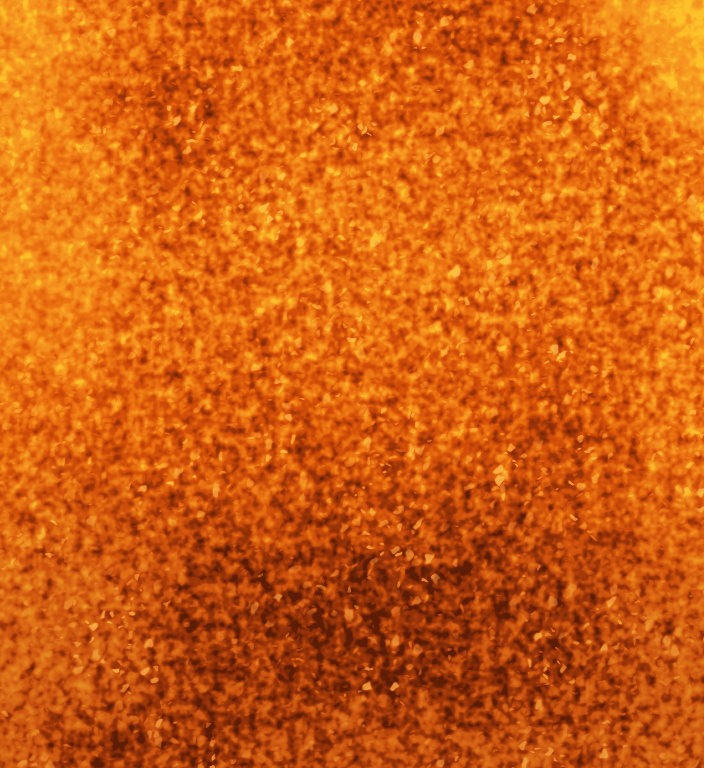
This texture is drawn by a Shadertoy shader. Its source:

```glsl
// Glittering amber grain: a broad glow from yellow edges to a scorched brown base,
// roughened by layers of gradient noise and sprinkled with small pale flakes.
// One scalar "tone" gathers it all and is then turned into colour by a ramp.

vec2 hash2(vec2 cell) {
    vec3 h = fract(cell.xyx * vec3(0.1031, 0.1030, 0.0973));
    h += dot(h, h.yzx + 33.33);
    return fract((h.xx + h.yz) * h.zy);
}

float cornerSlope(vec2 cell, vec2 offset) {
    float angle = 6.2832 * hash2(cell).x;
    return dot(vec2(cos(angle), sin(angle)), offset);
}

float gradientNoise(vec2 p) {
    vec2 i = floor(p), f = p - i;
    vec2 u = f * f * f * (f * (f * 6.0 - 15.0) + 10.0);
    vec2 e = vec2(1.0, 0.0);
    return mix(mix(cornerSlope(i, f), cornerSlope(i + e, f - e), u.x),
               mix(cornerSlope(i + e.yx, f - e.yx), cornerSlope(i + 1.0, f - 1.0), u.x), u.y);
}

float fbm(vec2 p) {
    float sum = 0.0, amp = 0.6;
    for (int k = 0; k < 4; k++) {
        sum += amp * gradientNoise(p);
        p = mat2(1.6, 1.2, -1.2, 1.6) * p + 7.3;
        amp *= 0.55;
    }
    return sum;
}

// Soft elongated flakes, one per cell, each with its own size, turn and brightness
float flakes(vec2 p) {
    vec2 base = floor(p);
    float light = 0.0;
    for (int y = -1; y <= 1; y++)
    for (int x = -1; x <= 1; x++) {
        vec2 cell = base + vec2(x, y);
        vec2 look = hash2(cell + 41.7);
        vec2 d = p - cell - hash2(cell);
        float turn = 0.5 + 2.2 * (look.x - 0.5);
        d = mat2(cos(turn), -sin(turn), sin(turn), cos(turn)) * d;
        float size = 0.2 + 0.28 * look.x;
        float shape = 1.0 - smoothstep(0.45, 1.15, length(d * vec2(0.8, 1.3)) / size);
        light = max(light, shape * look.y * look.y);
    }
    return light;
}

// Smooth elliptical patch, 1 at its centre
float patchAt(vec2 p, vec2 centre, vec2 radius) {
    vec2 d = (p - centre) / radius;
    return exp(-dot(d, d));
}

vec3 amberRamp(float t) {
    vec3 c = mix(vec3(0.36, 0.11, 0.02), vec3(0.60, 0.20, 0.03), smoothstep(0.0, 0.24, t));
    c = mix(c, vec3(0.82, 0.30, 0.03), smoothstep(0.22, 0.44, t));
    c = mix(c, vec3(0.92, 0.44, 0.06), smoothstep(0.42, 0.63, t));
    c = mix(c, vec3(0.96, 0.58, 0.12), smoothstep(0.60, 0.80, t));
    return mix(c, vec3(0.99, 0.76, 0.16), smoothstep(0.78, 1.0, t));
}

void mainImage(out vec4 fragColor, in vec2 fragCoord) {
    vec2 uv = fragCoord / iResolution.xy;
    vec2 p = fragCoord / iResolution.y;

    // Broad light and dark regions with wavering borders
    vec2 w = uv + 0.09 * vec2(fbm(p * 5.0), fbm(p * 5.0 + 31.0));
    float corner = smoothstep(1.72, 1.95, w.x + w.y);
    float leftGlow = (1.0 - smoothstep(0.02, 0.28, w.x)) * smoothstep(0.25, 0.65, w.y);
    float scorch = patchAt(w, vec2(0.50, 0.19), vec2(0.38, 0.15));
    float tone = mix(0.40, 0.54, smoothstep(0.12, 0.62, w.y));
    tone += 0.17 * leftGlow + 0.32 * corner - 0.24 * scorch;
    tone += 0.10 * patchAt(w, vec2(0.48, 0.70), vec2(0.35, 0.13));
    tone += 0.17 * patchAt(w, vec2(0.05, 0.20), vec2(0.20, 0.14));
    tone += 0.15 * patchAt(w, vec2(1.0, 0.42), vec2(0.10, 0.38));
    tone += 0.12 * patchAt(w, vec2(0.0, 1.0), vec2(0.12, 0.15));
    tone -= 0.16 * patchAt(w, vec2(0.20, 0.03), vec2(0.15, 0.06));
    tone -= 0.15 * patchAt(w, vec2(0.24, 0.83), vec2(0.07, 0.10));
    tone -= 0.12 * patchAt(w, vec2(0.66, 0.97), vec2(0.16, 0.07));
    tone -= 0.08 * patchAt(w, vec2(0.80, 0.43), vec2(0.12, 0.05));

    // Grain, calmer where the glow is strongest
    float calm = 1.0 - 0.6 * corner - 0.4 * leftGlow;
    float grain = 0.30 * gradientNoise(p * 42.0) + 0.38 * gradientNoise(p * 83.0 + 5.0)
                + 0.20 * gradientNoise(p * 150.0 + 9.0);
    tone += calm * grain + 0.16 * fbm(p * 13.0);

    // Flakes with ragged outlines, gathered in loose drifts
    vec2 ragged = p + 0.005 * vec2(gradientNoise(p * 110.0), gradientNoise(p * 110.0 + 57.0));
    float drift = 0.75 + 0.7 * gradientNoise(p * 9.0 + 3.0);
    float small = flakes(ragged * 88.0);
    float large = flakes(ragged * 52.0 + 19.0);
    float glint = calm * drift * max(0.85 * small, large);
    tone += 0.36 * glint - 0.03;

    // Colour, with duller ochre low down and pale centres on the brightest flakes
    vec3 col = amberRamp(tone);
    float ochre = (1.0 - smoothstep(0.08, 0.48, w.y)) * smoothstep(0.20, 0.55, tone);
    col = mix(col, vec3(0.78, 0.42, 0.13), 0.45 * ochre);
    col = mix(col, vec3(0.98, 0.72, 0.33), 0.65 * smoothstep(0.40, 0.95, glint));
    fragColor = vec4(col, 1.0);
}
```
